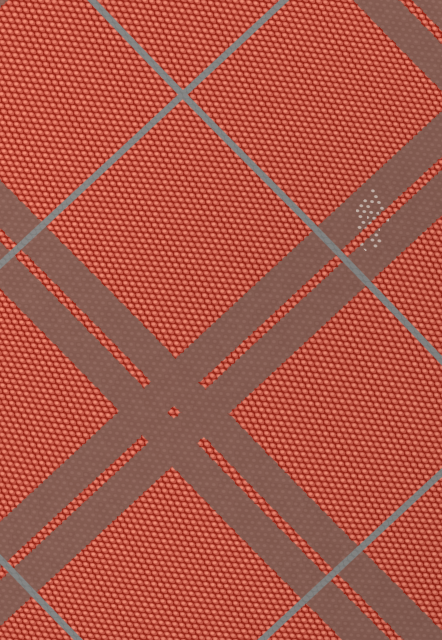
Reproduce this pattern procedurally as a Shadertoy shader.

```glsl
#define PERIOD 0.708
#define BAND_HALF 0.0595
#define GAP_HALF 0.0075
#define LINE_HALF 0.0052
#define THREADS vec2(92.0, 116.0)
#define THREAD_DARK vec3(0.57, 0.14, 0.085)
#define THREAD_MID vec3(0.74, 0.33, 0.27)
#define THREAD_LIGHT vec3(0.90, 0.54, 0.45)
#define PRINT_DARK vec3(0.48, 0.325, 0.285)
#define PRINT_LIGHT vec3(0.56, 0.41, 0.37)
#define LINE_COLOR vec3(0.49, 0.49, 0.485)
#define WEAR_CENTER vec2(0.58, 0.655)

float hash(vec2 p) {
    p = fract(p * vec2(0.1031, 0.1137));
    p += dot(p, p.yx + 33.33);
    return fract((p.x + p.y) * p.x * 97.0);
}

// Coverage of a shape from its signed distance
float cover(float d, float soft) {
    return 1.0 - smoothstep(-soft, soft, d);
}

// Distance to the nearest twin band centre in one diagonal family
float bandAxis(vec2 p, vec2 normal, float offset) {
    float t = dot(p, normalize(normal)) - offset;
    return abs(mod(t + 0.5 * PERIOD, PERIOD) - 0.5 * PERIOD);
}

float twinBand(float axis) {
    return max(axis - BAND_HALF, GAP_HALF - axis);
}

float thinLine(float axis) {
    return 0.5 * PERIOD - axis - LINE_HALF;
}

// Slow layered waves for the sag of the cloth
float sag(vec2 p) {
    return sin(p.x * 5.0 + p.y * 3.0) + 0.5 * sin(p.y * 9.0 - p.x * 4.0 + 1.3);
}

void mainImage(out vec4 fragColor, in vec2 fragCoord) {
    vec2 p = fragCoord / iResolution.y;
    float soft = 0.8 / iResolution.y;
    float bend = sag(p);

    // Staggered knots on slightly tilted rows
    vec2 w = vec2(p.x - 0.08 * p.y, p.y + 0.12 * p.x + 0.006 * bend) * THREADS;
    w.x += 0.5 * mod(floor(w.y), 2.0);
    vec2 knot = floor(w);
    vec2 q = fract(w) - 0.5;
    float r = length(vec2(q.x + 0.35 * q.y, q.y));
    float rnd = hash(knot);
    float body = 1.0 - smoothstep(0.34, 0.60, r);
    float crown = 1.0 - smoothstep(0.12, 0.40, length(q - vec2(-0.06, 0.06)));

    // Woven cloth with uneven thread tone
    vec3 color = mix(THREAD_DARK, THREAD_MID, body);
    color = mix(color, THREAD_LIGHT, crown * (0.75 + 0.25 * rnd));

    // Printed plaid, its edges broken a little by the weave
    vec2 s = p + 0.0015 * bend;
    float falling = bandAxis(s, vec2(1.03, 1.0), 0.444);
    float rising = bandAxis(s, vec2(-0.93, 1.0), 0.0754);
    float bands = min(twinBand(falling), twinBand(rising));
    float printed = cover(bands + 0.0016 * (0.5 - body), soft);
    vec3 ink = mix(PRINT_DARK, PRINT_LIGHT, 0.25 + 0.55 * crown + 0.2 * (rnd - 0.5));
    color = mix(color, ink, printed);

    // Rubbed patch: bare pale specks on the print
    vec2 fromWear = (p - WEAR_CENTER) / vec2(0.032, 0.06);
    float wear = exp(-dot(fromWear, fromWear));
    float speck = step(0.45, wear * (0.4 + 0.6 * rnd));
    color = mix(color, vec3(0.80, 0.76, 0.73), 0.8 * printed * speck * crown);

    // Thin lines lie over everything
    float lines = min(thinLine(falling), thinLine(rising));
    vec3 lineInk = LINE_COLOR * (0.96 + 0.08 * body);
    color = mix(color, lineInk, cover(lines, soft));

    // Broad light falloff and folds
    color *= 1.02 + 0.04 * (p.y - p.x) + 0.012 * bend;
    fragColor = vec4(clamp(color, 0.0, 1.0), 1.0);
}
```
